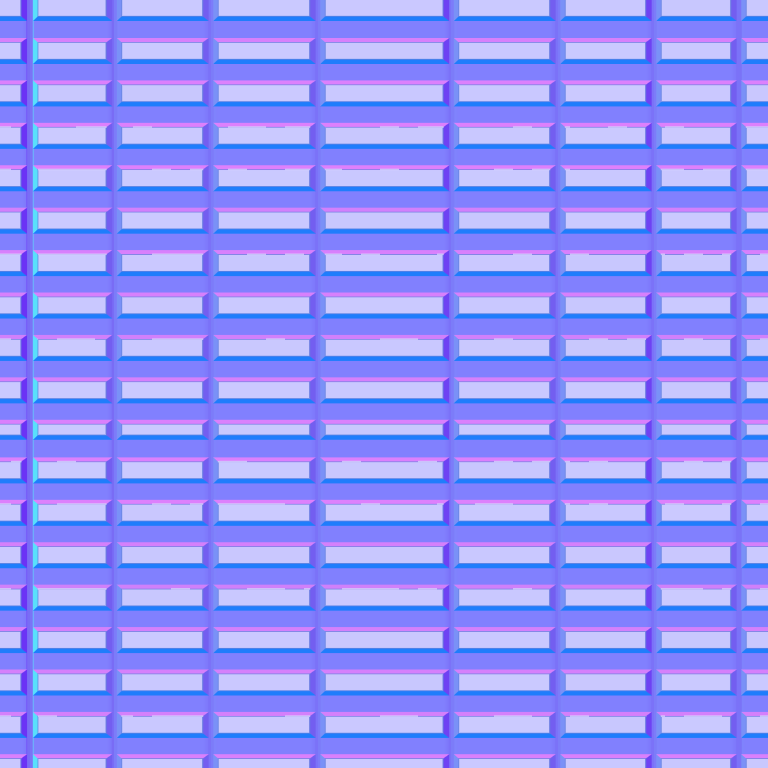
A Shadertoy shader for this texture map:

```glsl
// Tangent-space normal map of a wall of bevelled horizontal panes in uneven columns.

// Layout is measured in 1/768 of the tile side.
const float TILE = 768.0;
const float ROW_PITCH = 42.42;
const float PANE_HEIGHT = 26.0;
const float SEAMS[9] = float[9](30.0, 114.5, 211.0, 318.0, 451.5, 558.0, 654.0, 739.0, 798.0);

const vec3 FLAT_COLOR   = vec3(0.505, 0.500, 0.995);
const vec3 PANE_COLOR   = vec3(0.790, 0.785, 1.000);
const vec3 TOP_COLOR    = vec3(0.870, 0.500, 0.990);
const vec3 BOTTOM_COLOR = vec3(0.120, 0.490, 0.990);
const vec3 LEFT_COLOR   = vec3(0.480, 0.570, 0.970);
const vec3 RIGHT_COLOR  = vec3(0.450, 0.370, 0.940);
const vec3 CYAN_COLOR   = vec3(0.350, 0.880, 0.990);
const vec3 PURPLE_COLOR = vec3(0.420, 0.200, 0.960);
const vec3 CREASE_COLOR = vec3(0.400, 0.510, 0.870);

float hash(vec2 p) {
    vec3 q = fract(vec3(p.xyx) * 0.1031);
    q += dot(q, q.yzx + 33.33);
    return fract((q.x + q.y) * q.z);
}

// Antialiased coverage of the region where distance is positive.
float coverage(float distance, float pixel) {
    return clamp(distance / pixel + 0.5, 0.0, 1.0);
}

// Left seam, right seam and index of the column holding x.
vec3 findColumn(float x) {
    vec3 column = vec3(SEAMS[0], SEAMS[1], 0.0);
    for (int i = 1; i < 8; i++) {
        if (x >= SEAMS[i]) column = vec3(SEAMS[i], SEAMS[i + 1], float(i));
    }
    return column;
}

// Top, bottom and index of the row holding y, measured downwards.
vec3 findRow(float y) {
    if (y < 29.5) return vec3(-13.8, 21.0, 0.0);
    bool upper = y < 448.9;
    float k = floor((y - (upper ? 29.5 : 448.9)) / ROW_PITCH);
    float top = (upper ? 38.0 : 457.4) + ROW_PITCH * k;
    float height = upper && k > 8.5 ? 20.0 : PANE_HEIGHT;
    return vec3(top, top + height, k + (upper ? 1.0 : 11.0));
}

// Flat wall with faint vertical channels along the seams.
vec3 wallColor(float fromLeft, float fromRight, bool first, bool last, float pixel) {
    vec3 color = FLAT_COLOR;
    float leftBand = 1.0 - smoothstep(2.0, 8.0, fromLeft);
    float rightBand = 1.0 - smoothstep(2.0, 8.0, fromRight);
    color = mix(color, LEFT_COLOR, 0.25 * leftBand);
    color = mix(color, RIGHT_COLOR, 0.25 * rightBand);
    float channel = coverage(2.8 - min(fromLeft, fromRight), pixel);
    color = mix(color, RIGHT_COLOR, channel * (first || last ? 0.45 : 0.22));
    if (first) color = mix(color, CYAN_COLOR, 0.5 * coverage(0.6 - abs(fromLeft - 3.3), pixel));
    if (last) color = mix(color, PURPLE_COLOR, 0.4 * coverage(0.6 - abs(fromRight - 3.3), pixel));
    return color;
}

// Pane with four mitred bevels; sides holds left, right, top, bottom distances.
vec3 paneColor(vec4 sides, vec2 cell, float x, float pixel) {
    bool first = cell.x < 0.5;
    float shade = hash(cell.xx + 17.0);
    vec3 leftFace = first ? CYAN_COLOR : LEFT_COLOR;
    float deep = cell.x > 6.5 ? 1.0 : 0.65 * step(0.6, shade);
    vec3 rightFace = mix(RIGHT_COLOR, PURPLE_COLOR, deep);
    float fade = 0.4 * hash(vec2(cell.y, 5.0));
    vec3 topFace = mix(TOP_COLOR, vec3(0.73, 0.51, 0.97), fade);

    vec4 inset = sides / vec4(4.5, 5.5, 4.0, 4.3);
    float across = min(inset.x, inset.y);
    float down = min(inset.z, inset.w);
    vec3 sideFace = inset.x < inset.y ? leftFace : rightFace;
    vec3 levelFace = inset.z < inset.w ? topFace : BOTTOM_COLOR;
    vec3 color = mix(levelFace, sideFace, coverage((down - across) * 3.0, pixel));

    // Raised face with a thin crease around it
    float depth = (min(across, down) - 1.0) * 4.5;
    vec3 face = PANE_COLOR + 0.012 * (hash(cell + 3.0) - 0.5);
    color = mix(color, CREASE_COLOR, 0.8 * coverage(depth, pixel));
    color = mix(color, face, coverage(depth - 0.9, pixel));

    // Broken pale chips along the upper edge of a few rows
    float worn = step(0.75, hash(vec2(cell.y, 41.0)));
    float chip = worn * step(0.6, hash(vec2(floor(x / 19.0), cell.y)));
    float line = coverage(0.8 - abs(sides.z - 4.2), pixel) * coverage(across * 4.5 - 4.5, pixel);
    return mix(color, vec3(0.86, 0.84, 1.0), 0.75 * chip * line);
}

void mainImage(out vec4 fragColor, in vec2 fragCoord) {
    vec2 p = fragCoord / iResolution.xy * TILE;
    p.y = TILE - p.y;
    float pixel = TILE / min(iResolution.x, iResolution.y);

    // Wrap the border column and row onto their partners
    if (p.x < SEAMS[0]) p.x += TILE;
    if (p.y > 745.7) p.y -= TILE;
    vec3 column = findColumn(p.x);
    vec3 row = findRow(p.y);
    bool first = column.z < 0.5;
    bool last = column.z > 6.5;

    float fromLeft = p.x - column.x;
    float fromRight = column.y - p.x;
    vec2 gap = vec2(first ? 3.0 : 2.3, last ? 3.0 : 2.3);
    vec4 sides = vec4(fromLeft - gap.x, fromRight - gap.y, p.y - row.x, row.y - p.y);
    float outline = min(min(sides.x, sides.y), min(sides.z, sides.w));

    vec3 color = wallColor(fromLeft, fromRight, first, last, pixel);
    vec3 pane = paneColor(sides, vec2(column.z, row.z), p.x, pixel);
    fragColor = vec4(mix(color, pane, coverage(outline, pixel)), 1.0);
}
```
